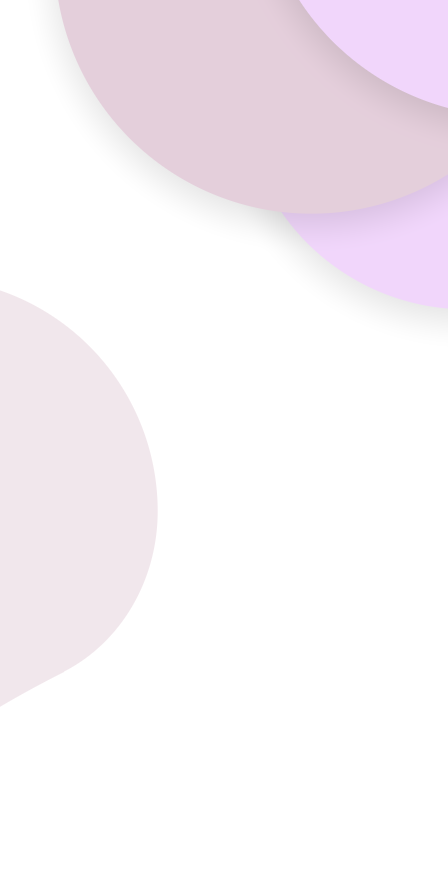
A Shadertoy shader for this background:

```glsl
const vec3 PAPER = vec3(1.0);
const vec3 MAUVE = vec3(0.896, 0.810, 0.860);
const vec3 LILAC = vec3(0.945, 0.840, 0.985);
const vec3 BLUSH = vec3(0.947, 0.906, 0.926);

// Discs: centre x, centre y, radius, in canvas widths
const vec3 LOW_DISC  = vec3(1.042, 1.8125, 0.503);
const vec3 MAIN_DISC = vec3(0.695, 2.096, 0.573);
const vec3 TOP_DISC  = vec3(1.148, 2.3125, 0.573);

const vec2  SHADOW_SHIFT = vec2(0.0, -0.021);
const float SHADOW_BLUR = 0.075;
const float SHADOW_STRENGTH = 0.12;

// Blob: round shoulder, elliptical belly and a curved foot
const vec2  SHOULDER_CENTRE = vec2(-0.169, 0.859);
const float SHOULDER_RADIUS = 0.521;
const vec2  BELLY_CENTRE = vec2(-0.013, 0.859);
const vec2  BELLY_RADII = vec2(0.365, 0.396);
const vec2  FOOT_JOIN = vec2(0.143, 0.500);
const float FOOT_SLOPE = 0.5;
const float FOOT_BEND = 0.307;

float discDistance(vec2 p, vec3 disc) {
    return length(p - disc.xy) - disc.z;
}

float ellipseDistance(vec2 p, vec2 radii) {
    float k = length(p / radii);
    return k * (k - 1.0) / max(length(p / (radii * radii)), 1e-4);
}

float blobDistance(vec2 p) {
    if (p.y > SHOULDER_CENTRE.y) {
        return length(p - SHOULDER_CENTRE) - SHOULDER_RADIUS;
    }
    if (p.x > FOOT_JOIN.x) {
        return ellipseDistance(p - BELLY_CENTRE, BELLY_RADII);
    }
    float x = p.x - FOOT_JOIN.x;
    float footY = FOOT_JOIN.y + FOOT_SLOPE * x - FOOT_BEND * x * x;
    float slope = FOOT_SLOPE - 2.0 * FOOT_BEND * x;
    return (footY - p.y) / sqrt(1.0 + slope * slope);
}

float coverage(float d, float pixel) {
    return clamp(0.5 - d / pixel, 0.0, 1.0);
}

// Soft shadow first, then the disc over it
vec3 layDisc(vec3 base, vec2 p, vec3 disc, vec3 tint, float pixel) {
    float d = discDistance(p - SHADOW_SHIFT, disc);
    float shade = 1.0 - smoothstep(-SHADOW_BLUR, SHADOW_BLUR, d);
    base *= 1.0 - SHADOW_STRENGTH * shade;
    return mix(base, tint, coverage(discDistance(p, disc), pixel));
}

void mainImage(out vec4 fragColor, in vec2 fragCoord) {
    float pixel = 2.0 / iResolution.y;
    vec2 p = fragCoord * pixel;

    vec3 colour = mix(PAPER, BLUSH, coverage(blobDistance(p), pixel));

    // Stacked discs, back to front
    colour = layDisc(colour, p, LOW_DISC, LILAC, pixel);
    colour = layDisc(colour, p, MAIN_DISC, MAUVE, pixel);
    colour = layDisc(colour, p, TOP_DISC, LILAC, pixel);

    fragColor = vec4(colour, 1.0);
}
```
